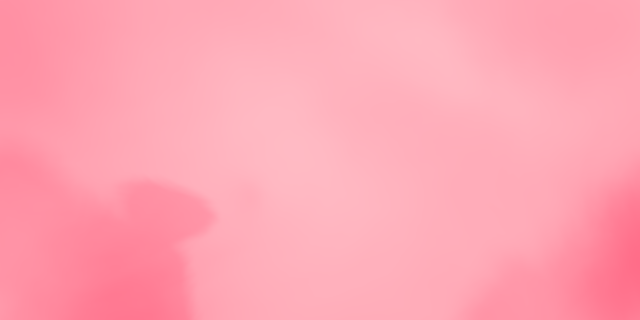
This background is drawn by a Shadertoy shader. Its source:

```glsl
// Soft pink sky with pale haze and deeper rose cloud banks in the lower corners.

// Layered sines, each octave turned and bent by itself, roughly -1..1
float billow(vec2 p) {
    float sum = 0.0, amp = 0.6;
    p *= 4.0;
    for (int i = 0; i < 6; i++) {
        p = mat2(0.8, 0.6, -0.6, 0.8) * p * 1.8;
        p += 0.8 * sin(p.yx * 0.6 + float(i) * 1.7);
        sum += amp * sin(p.x + float(i)) * sin(p.y);
        amp *= 0.55;
    }
    return sum;
}

// Gaussian patch with separate radii
float puff(vec2 p, vec2 center, vec2 radius) {
    vec2 d = (p - center) / radius;
    return exp(-dot(d, d));
}

float circle(vec2 p, vec2 center, float radius) {
    return length(p - center) - radius;
}

// Smooth union of two distances
float blend(float a, float b, float k) {
    float h = max(k - abs(a - b), 0.0) / k;
    return min(a, b) - h * h * k * 0.25;
}

void mainImage(out vec4 fragColor, in vec2 fragCoord) {
    vec2 p = fragCoord / iResolution.y;
    p.x *= 2.0 * iResolution.y / iResolution.x;

    // Ragged coordinates shape every cloud edge
    vec2 q = p + 0.045 * vec2(billow(p + 3.1), billow(p + 7.4));
    float detail = billow(p * 0.8 + 1.3);

    // Pale haze: a leaning central patch and a slanting upper streak
    float light = 0.668 + 0.009 * detail;
    light += 0.06 * puff(q + vec2(0.3 * (q.y - 0.5), 0.0), vec2(0.93, 0.52), vec2(0.36, 0.38));
    light += 0.052 * puff(q + vec2(0.0, 0.45 * (q.x - 1.35)), vec2(1.35, 0.83), vec2(0.42, 0.15));

    // Broad shade along the top and sides
    light -= 0.11 * puff(q, vec2(0.0, 0.9), vec2(0.36, 0.42));
    light -= 0.025 * puff(q, vec2(0.75, 0.97), vec2(0.26, 0.16));
    light -= 0.03 * puff(q, vec2(1.78, 0.92), vec2(0.25, 0.2));
    light -= 0.03 * puff(q, vec2(0.755, 0.38), vec2(0.05, 0.09));

    // Left bank: a crisp round head over a wide body
    float left = blend(circle(q, vec2(0.3, 0.02), 0.33), circle(q, vec2(0.0, 0.3), 0.25), 0.1);
    left = blend(left, circle(q, vec2(0.51, 0.34), 0.125), 0.04);
    float edge = mix(0.08, 0.028, smoothstep(0.2, 0.5, p.x));
    light -= (0.088 - 0.012 * detail) * smoothstep(edge, -edge, left);
    light -= 0.115 * puff(q, vec2(0.4, 0.02), vec2(0.25, 0.24));

    // Right bank: softer, deepest at the side
    float right = blend(circle(q, vec2(1.72, -0.08), 0.3), circle(q, vec2(2.05, 0.22), 0.25), 0.15);
    light -= (0.075 - 0.012 * detail) * smoothstep(0.09, -0.09, right);
    light -= 0.15 * puff(q, vec2(2.0, 0.19), vec2(0.2, 0.28));

    // Rose to pale pink
    float tone = (light - 0.42) / 0.32;
    fragColor = vec4(mix(vec3(1.0, 0.42, 0.53), vec3(1.0, 0.74, 0.775), tone), 1.0);
}
```
